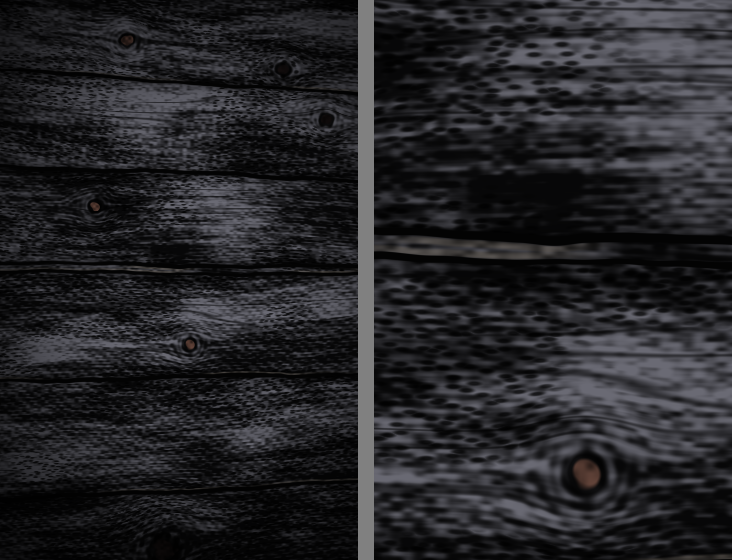
Left: the whole. Right: its middle third, enlarged.
Give the GLSL for this texture, as a Shadertoy shader.

```glsl
float hash(vec2 p) {
    return fract(sin(dot(p, vec2(127.1, 311.7))) * 43758.5);
}

float noise(vec2 p) {
    vec2 i = floor(p), f = fract(p);
    f = f * f * (3.0 - 2.0 * f);
    return mix(mix(hash(i), hash(i + vec2(1, 0)), f.x),
               mix(hash(i + vec2(0, 1)), hash(i + vec2(1, 1)), f.x), f.y);
}

float fbm(vec2 p) {
    float sum = 0.0, amp = 0.53;
    for (int i = 0; i < 4; i++) {
        sum += amp * noise(p);
        p = p * 2.03 + 17.3;
        amp *= 0.5;
    }
    return sum;
}

// Distance to the nearest scattered cell point
float cells(vec2 p) {
    vec2 id = floor(p);
    float nearest = 4.0;
    for (int y = -1; y <= 1; y++)
        for (int x = -1; x <= 1; x++) {
            vec2 c = id + vec2(x, y);
            vec2 point = c + vec2(hash(c), hash(c + 41.7));
            nearest = min(nearest, length(p - point));
        }
    return nearest;
}

// Seams spread apart and turn from falling to rising down the wall
float seamHeight(float i, float x) {
    return 0.876 - 0.165 * i - 0.0068 * i * i + (0.03 * i - 0.07) * x
         + 0.002 * sin(x * 14.0 + i * 3.0) + 0.001 * sin(x * 43.0 + i * 15.0);
}

vec2 knotCenter(float i) {
    float phase = -0.433 + i * (1.043 + i * (0.0235 + i * 0.0338));
    return vec2(0.34 + 0.27 * sin(phase),
                0.928 - i * (0.0422 + i * (0.0054 + i * 0.0045)));
}

float knotRadius(int i) { return i == 5 ? 0.026 : 0.0125; }

void mainImage(out vec4 fragColor, in vec2 fragCoord) {
    vec2 p = fragCoord / iResolution.y;
    float pixel = 1.0 / iResolution.y;

    // Planks and the gaps between them, with one narrow strip in the middle
    float plank = 0.0, gap = 0.0, shade = 0.0, lip = 0.0;
    for (int k = 0; k < 6; k++) {
        float f = float(k);
        float i = k < 2 ? f : k == 2 ? 1.94 : k == 3 ? 2.02 : f - 1.0;
        float d = p.y - seamHeight(i, p.x) - 0.002 * (noise(vec2(p.x * 50.0, f * 9.0)) - 0.5);
        float width = 0.0005 + 0.0022 * noise(vec2(p.x * 9.0, f * 7.0 + 3.0));
        plank += step(d, 0.0);
        gap = max(gap, 1.0 - smoothstep(width, width + 1.5 * pixel, abs(d)));
        shade = max(shade, 0.6 * exp(-abs(d) * 160.0));
        float patches = smoothstep(0.45, 0.75, noise(vec2(p.x * 7.0, f * 5.0 + 1.0)));
        lip = max(lip, patches * (1.0 - smoothstep(0.001, 0.003, abs(d + (k == 2 ? 0.005 : -0.004)))));
    }

    // Grain follows each plank and bends around the knots
    vec2 q = p;
    q.y -= (0.028 * plank - 0.085) * p.x;
    q.y += 0.006 * sin(p.x * 9.0 + plank * 2.0 + 5.0 * p.y);
    float rings = 0.0;
    for (int i = 0; i < 6; i++) {
        vec2 d = p - knotCenter(float(i));
        float r = length(d) / knotRadius(i);
        q.y -= d.y * 0.75 * exp(-r * r * 0.12);
        rings += sin(r * 9.0 + 4.0 * noise(p * 60.0)) * exp(-r * r * 0.2);
    }
    q += plank * vec2(7.31, 3.17);

    // Weathered wood tone
    float blotch = fbm(q * vec2(5.0, 17.0));
    float fiber = fbm(q * vec2(13.0, 130.0));
    float speck = noise(q * vec2(150.0, 330.0));
    float tone = 0.5 + 1.1 * (blotch - 0.5) + 0.85 * (fiber - 0.5)
               + 0.5 * (speck - 0.5) + 0.12 * rings;
    tone += 0.1 * (hash(vec2(plank, 4.0)) - 0.5);
    float light = 0.03 + 0.4 * smoothstep(0.1, 1.0, tone);

    // Short pits and long hairline cracks
    float pits = 1.0 - smoothstep(0.12, 0.42, cells(q * vec2(65.0, 190.0)));
    light *= 1.0 - 0.75 * pits * smoothstep(0.35, 0.6, noise(q * vec2(8.0, 25.0) + 9.0));
    float crack = abs(noise(q * vec2(4.0, 65.0) + 31.0) - 0.5);
    light *= 1.0 - 0.55 * (1.0 - smoothstep(0.0, 0.06, crack)) * smoothstep(0.4, 0.6, noise(q * vec2(6.0, 20.0)));

    // Pale worn streaks on the lower boards
    float streak = smoothstep(0.76, 0.9, noise(q * vec2(5.0, 75.0) + 2.0));
    light += 0.13 * streak * exp(-pow((p.y - 0.19) / 0.08, 2.0)) * (0.5 + speck);
    vec3 color = light * vec3(0.97, 0.97, 1.06);

    // Knots: dark rim, brown core or hollow
    for (int i = 0; i < 6; i++) {
        vec2 d = p - knotCenter(float(i));
        float r = length(d * vec2(1.0, 1.1)) / knotRadius(i) + 0.5 * (noise(p * 110.0) - 0.5);
        bool hollow = i == 1 || i % 3 == 2;
        vec3 core = (hollow ? vec3(0.07, 0.05, 0.05) : vec3(0.29, 0.2, 0.17)) * (0.45 + 0.9 * noise(p * 190.0));
        color *= 1.0 - 0.85 * (1.0 - smoothstep(0.95, 1.35, r));
        color = mix(color, core, 1.0 - smoothstep(0.6, 0.85, r));
    }

    // Seams and edge falloff
    color *= 1.0 - shade;
    color = mix(color, vec3(0.33, 0.31, 0.29) * (0.5 + 0.7 * speck), 0.75 * lip);
    color = mix(color, vec3(0.012), gap);
    float edge = length((p - vec2(0.36, 0.52)) * vec2(1.5, 1.15));
    color *= 1.0 - 0.85 * smoothstep(0.2, 0.9, edge);
    fragColor = vec4(color, 1.0);
}
```
